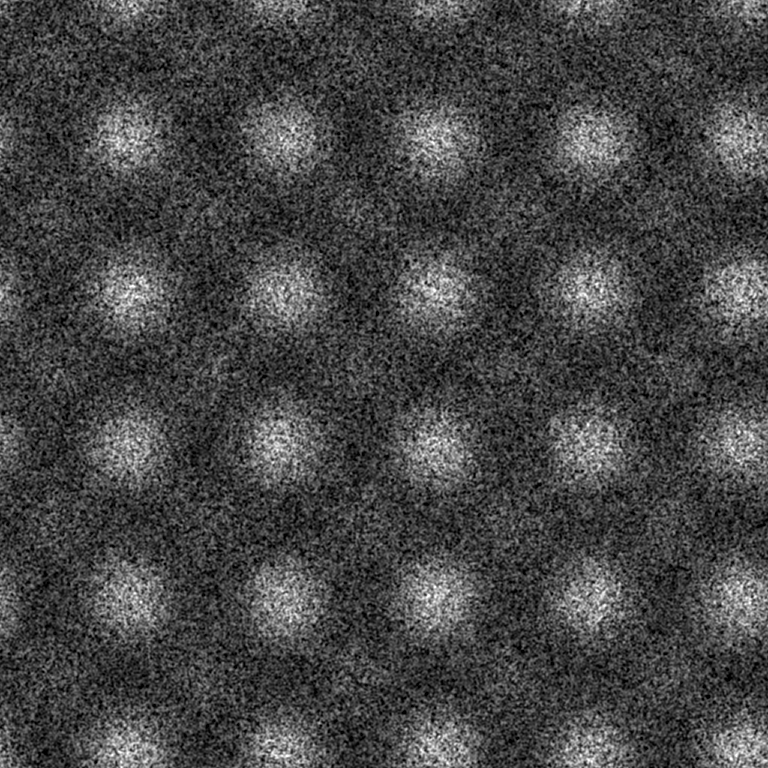
Reproduce this pattern procedurally as a WebGL 2 fragment shader.

```glsl
#version 300 es
precision highp float;
precision highp int;

#define REPEATS 5
#define BRIGHT_CENTER vec2(0.846, 0.095)
#define FAINT_CENTER vec2(0.342, 0.605)
#define BRIGHT_WIDTH 0.182
#define FAINT_WIDTH 0.19
#define BRIGHT_LEVEL 0.45
#define FAINT_LEVEL 0.12
#define BACKGROUND 0.155
#define GRAIN_CELLS 512
#define GRAIN_STRENGTH 0.205
#define SPOT_JITTER 0.012
#define LEVEL_VARIATION 0.05

uniform vec2 u_resolution;
out vec4 fragColor;

uint scramble(uint n) {
    n = (n ^ (n >> 16u)) * 0x7feb352du;
    n = (n ^ (n >> 15u)) * 0x846ca68bu;
    return n ^ (n >> 16u);
}

// Random value in [0, 1) on a grid that wraps after "period" cells
float hash(ivec2 cell, int period, uint seed) {
    uvec2 c = uvec2((cell + period) % period);
    uint n = scramble(c.x + scramble(c.y + scramble(seed)));
    return float(n >> 8u) / 16777216.0;
}

// Bell-shaped random value with zero mean and unit deviation
float gaussianHash(ivec2 cell) {
    float sum = 0.0;
    for (uint i = 0u; i < 3u; i++) sum += hash(cell, GRAIN_CELLS, 20u + i);
    return (sum - 1.5) * 2.0;
}

// Soft round grain: random cells blended by a compact kernel, unit deviation
float grain(vec2 uv) {
    vec2 p = uv * float(GRAIN_CELLS);
    ivec2 home = ivec2(floor(p));
    float sum = 0.0;
    float power = 0.0;
    for (int y = -1; y <= 1; y++) {
        for (int x = -1; x <= 1; x++) {
            ivec2 cell = home + ivec2(x, y);
            vec2 d = (p - vec2(cell) - 0.5) / 1.5;
            vec2 falloff = max(1.0 - d * d, 0.0);
            float weight = falloff.x * falloff.x * falloff.y * falloff.y;
            sum += weight * gaussianHash(cell);
            power += weight * weight;
        }
    }
    return sum * inversesqrt(power);
}

// One soft spot per lattice cell, each slightly shifted and scaled
float spots(vec2 p, vec2 center, float width, uint seed) {
    ivec2 home = ivec2(floor(p));
    float glow = 0.0;
    for (int y = -1; y <= 1; y++) {
        for (int x = -1; x <= 1; x++) {
            ivec2 cell = home + ivec2(x, y);
            vec2 shift = vec2(hash(cell, REPEATS, seed), hash(cell, REPEATS, seed + 1u)) - 0.5;
            float level = 1.0 + LEVEL_VARIATION * (2.0 * hash(cell, REPEATS, seed + 2u) - 1.0);
            vec2 d = p - vec2(cell) - center - 2.0 * SPOT_JITTER * shift;
            glow += level * exp(-dot(d, d) / (2.0 * width * width));
        }
    }
    return glow;
}

void main() {
    vec2 uv = gl_FragCoord.xy / u_resolution;
    vec2 p = uv * float(REPEATS);

    // Lattice of bright spots with faint ones between them
    float signal = BACKGROUND
        + BRIGHT_LEVEL * spots(p, BRIGHT_CENTER, BRIGHT_WIDTH, 1u)
        + FAINT_LEVEL * spots(p, FAINT_CENTER, FAINT_WIDTH, 7u);

    // Grain grows with the square root of the signal
    float gray = signal + GRAIN_STRENGTH * sqrt(signal) * grain(uv);
    fragColor = vec4(vec3(clamp(gray, 0.0, 1.0)), 1.0);
}
```
